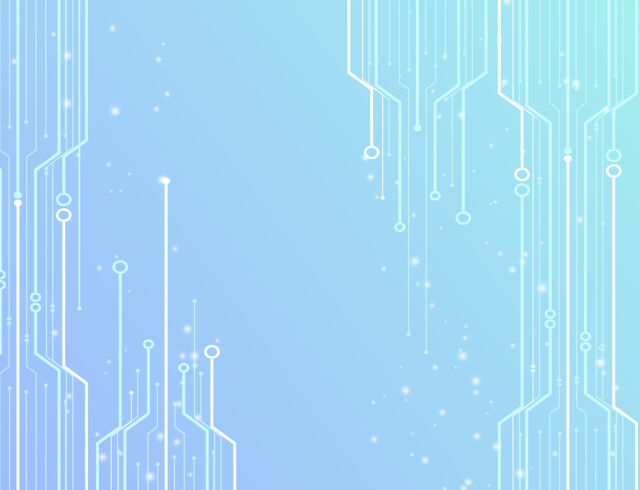
A Shadertoy shader for this background:

```glsl
// Pale circuit traces with ring terminals and soft sparkles on a blue to aqua gradient.
#define DEEP_BLUE vec3(0.618, 0.735, 0.988)
#define AQUA vec3(0.642, 0.935, 0.938)
#define CYAN_INK vec3(0.79, 0.98, 0.99)
#define WHITE_INK vec3(0.98, 1.0, 1.0)
#define BEND_SLOPE 0.73
#define THICK 0.30
#define THIN 0.12
#define THIN_ALPHA 0.8
#define SPARKLES 126

// All lengths are percent of the canvas height.
float pixelSize;

float hash(float n) {
    return fract(sin(n * 12.9898) * 43758.5453);
}

float coverage(float d) {
    return smoothstep(0.75 * pixelSize, -0.75 * pixelSize, d);
}

float segment(vec2 p, vec2 a, vec2 b) {
    vec2 pa = p - a, ba = b - a;
    return length(pa - ba * clamp(dot(pa, ba) / max(dot(ba, ba), 1e-4), 0.0, 1.0));
}

// Line from an edge, one diagonal bend, then a dot or ring ending at tipY.
float trace(vec2 p, float outerX, float innerX, float kink, float tipY,
            float dir, float radius, float halfWidth) {
    float edgeY = dir > 0.0 ? 102.0 : -2.0;
    vec2 bendIn = vec2(outerX, kink);
    vec2 bendOut = vec2(innerX, kink - dir * BEND_SLOPE * abs(outerX - innerX));
    vec2 centre = vec2(innerX, tipY + dir * radius);
    float line = segment(p, vec2(outerX, edgeY), bendIn);
    line = min(line, segment(p, bendIn, bendOut));
    line = min(line, segment(p, bendOut, centre + vec2(0.0, dir * radius)));
    float d = length((p - centre) * vec2(1.0, 1.15));
    float cap = radius > 0.9 ? abs(d - 0.83 * radius) - 0.27 : d - radius;
    return coverage(min(line - halfWidth, cap));
}

// Symmetric bundle; ink.x gathers cyan and ink.y white. dir is +1 from the top.
void bundle(vec2 p, float axis, float kink, float dir, float axisEnd,
            float leftEnds[5], float rightEnds[5], inout vec2 ink) {
    // Lanes: main, outer thin, inner thin, second, core.
    float inner[5] = float[5](9.35, 7.1, 5.8, 3.6, 1.8);
    float shift[5] = float[5](4.65, 4.1, 4.1, 4.8, 1.9);
    float delay[5] = float[5](0.0, 1.5, 2.5, 2.6, 2.0);
    float radius[5] = float[5](1.6, 0.45, 0.45, 1.05, 0.45);

    for (int s = 0; s < 2; s++) {
        float side = s == 0 ? -1.0 : 1.0;
        for (int i = 0; i < 5; i++) {
            bool thick = i == 0 || i == 3;
            float tipY = s == 0 ? leftEnds[i] : rightEnds[i];
            float c = trace(p, axis + side * (inner[i] + shift[i]), axis + side * inner[i],
                            kink - dir * delay[i], tipY, dir, radius[i], thick ? THICK : THIN);
            c *= thick ? 1.0 : THIN_ALPHA;
            bool white = (i == 0 && side * dir < 0.0) || (i == 1 && side < 0.0);
            ink = max(ink, white ? vec2(0.0, c) : vec2(c, 0.0));
        }
        // Short stubs between the lanes
        for (int i = 0; i < 3; i++) {
            float x = axis + side * (1.7 + 4.0 * float(i));
            float tipY = kink + dir * 4.0 * hash(x + kink);
            ink.x = max(ink.x, THIN_ALPHA * trace(p, x, x, tipY, tipY, dir, 0.4, THIN));
        }
    }
    float c = trace(p, axis, axis, kink, axisEnd, dir, 0.8, THICK);
    ink = max(ink, dir < 0.0 ? vec2(0.0, c) : vec2(c, 0.0));
}

// Two bundles from opposite edges that meet tip to tip.
void panel(vec2 p, float axis, float topKink, float lowKink, float axisEnd,
           float leftEnds[5], float rightEnds[5], inout vec2 ink) {
    bundle(p, axis, topKink, 1.0, axisEnd, leftEnds, rightEnds, ink);
    bundle(p, axis, lowKink, -1.0, axisEnd, leftEnds, rightEnds, ink);
}

// Soft dots scattered in a left, a centre and a right band.
float sparkles(vec2 p) {
    float glow = 0.0;
    for (int i = 0; i < SPARKLES; i++) {
        float n = float(i) + 1.0;
        int band = i % 3;
        float y = 100.0 * hash(n * 1.37);
        float spread = hash(n * 2.71 + 4.0);
        float x = band == 0 ? mix(1.0, 36.0, spread) + 0.13 * (100.0 - y)
                : band == 1 ? mix(74.0, 104.0, spread) : mix(86.0, 126.0, spread);
        float size = mix(0.2, 0.85, pow(hash(n * 5.13 + 9.0), 1.5));
        vec2 q = (p - vec2(x, y)) / size;
        glow = max(glow, exp(-dot(q, q)) * mix(0.55, 0.95, size));
    }
    return glow;
}

void mainImage(out vec4 fragColor, in vec2 fragCoord) {
    vec2 uv = fragCoord / iResolution.xy;
    vec2 p = 100.0 * fragCoord / iResolution.y;
    pixelSize = 100.0 / iResolution.y;
    vec3 color = mix(DEEP_BLUE, AQUA, dot(uv, vec2(0.64, 0.36)));

    vec2 ink = vec2(0.0);
    panel(p, 3.66, 71.4, 21.8, 59.4, float[5](60.0, 20.0, 65.0, 42.9, 34.5),
          float[5](57.7, 37.1, 65.1, 38.3, 31.0), ink);
    panel(p, 115.9, 81.0, 13.6, 68.4, float[5](62.8, 24.8, 63.1, 34.9, 22.0),
          float[5](66.7, 29.1, 74.1, 30.3, 22.4), ink);
    bundle(p, 85.2, 85.2, 1.0, 73.1, float[5](67.3, 59.2, 68.0, 52.6, 31.3),
           float[5](53.9, 61.7, 79.2, 59.0, 27.7), ink);
    bundle(p, 33.9, 9.5, -1.0, 63.9, float[5](47.1, 20.3, 24.8, 30.8, 22.0),
           float[5](29.8, 24.2, 39.0, 26.0, 18.0), ink);
    ink.x = max(ink.x, trace(p, 16.2, 16.2, 80.0, 36.6, 1.0, 0.45, 0.17));

    color = mix(color, CYAN_INK, ink.x);
    color = mix(color, WHITE_INK, ink.y);
    color = mix(color, WHITE_INK, sparkles(p));
    fragColor = vec4(color, 1.0);
}
```
